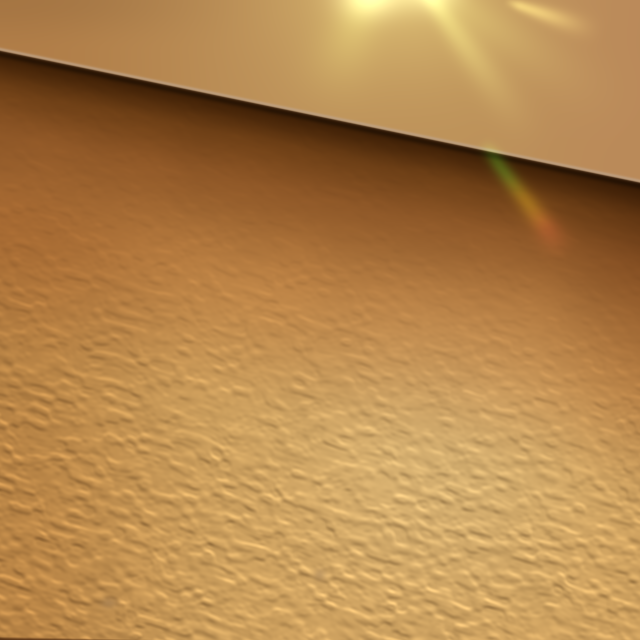
Reproduce this texture procedurally as a WebGL 2 fragment shader.

```glsl
#version 300 es
precision highp float;

uniform vec2 u_resolution;
out vec4 fragColor;

float hash(vec2 p) {
    vec3 q = fract(p.xyx * vec3(0.1031, 0.1030, 0.0973));
    q += dot(q, q.yzx + 33.33);
    return fract((q.x + q.y) * q.z);
}

float noise(vec2 p) {
    vec2 i = floor(p), f = fract(p);
    f = f * f * (3.0 - 2.0 * f);
    return mix(mix(hash(i), hash(i + vec2(1, 0)), f.x),
               mix(hash(i + vec2(0, 1)), hash(i + vec2(1, 1)), f.x), f.y);
}

// Plaster height: short lumps, wider than tall, sloping down to the right
float plasterHeight(vec2 p) {
    p += 0.008 * (vec2(noise(p * 22.0), noise(p * 22.0 + 40.0)) - 0.5);
    vec2 q = vec2(p.x - 0.3 * p.y, p.y + 0.32 * p.x);
    float lumps = noise(q * vec2(52.0, 92.0));
    float grain = noise(q * vec2(105.0, 165.0) + 17.0);
    return smoothstep(0.25, 0.9, lumps) + 0.4 * grain;
}

float blob(vec2 p, vec2 center, vec2 size) {
    vec2 d = (p - center) / size;
    return exp(-dot(d, d));
}

// Soft ray from a to b, widening along its length and fading at the end
float ray(vec2 p, vec2 a, vec2 b, float width) {
    vec2 axis = b - a;
    float len = length(axis);
    axis /= len;
    float along = dot(p - a, axis) / len;
    float across = dot(p - a, vec2(-axis.y, axis.x));
    float w = width * (0.5 + max(along, 0.0));
    return exp(-across * across / (w * w))
         * smoothstep(-0.1, 0.1, along) * (1.0 - smoothstep(0.2, 1.0, along));
}

vec3 wallColor(vec2 p, float depth) {
    // Shade deepens toward the ceiling edge
    vec3 color = mix(vec3(0.24, 0.12, 0.02), vec3(0.42, 0.24, 0.08), smoothstep(0.0, 0.065, depth));
    color = mix(color, vec3(0.56, 0.34, 0.15), smoothstep(0.04, 0.14, depth));
    color = mix(color, vec3(0.73, 0.50, 0.26), smoothstep(0.10, 0.30, depth));
    color = mix(color, vec3(0.80, 0.62, 0.36), smoothstep(0.24, 0.52, depth));

    // Side falloff and the bright pool at lower right
    color *= 1.0 - vec3(0.10, 0.17, 0.25) * (1.0 - smoothstep(0.0, 0.38, p.x)) * smoothstep(0.1, 0.3, depth);
    color *= 1.0 - vec3(0.10, 0.14, 0.18) * smoothstep(0.82, 1.05, p.x) * smoothstep(0.1, 0.65, p.y);
    color += vec3(0.04, 0.07, 0.08) * blob(p, vec2(0.69, 0.28), vec2(0.25, 0.24));

    // Relief lit from above
    float relief = plasterHeight(p) - plasterHeight(p + vec2(0.0015, 0.0045));
    float strength = 0.025 + 0.20 * smoothstep(0.12, 0.68, depth);
    color *= 1.0 + strength * relief * vec3(0.9, 1.0, 1.15);
    color *= 0.985 + 0.03 * noise(p * 13.0);

    // Two faint stains and a dark sliver along the base
    float stains = blob(p, vec2(0.50, 0.102), vec2(0.009)) + blob(p, vec2(0.17, 0.058), vec2(0.012, 0.008));
    color = mix(color, vec3(0.58, 0.46, 0.33), 0.4 * stains);
    float base = 1.0 - smoothstep(0.001, 0.006, p.y + 0.02 * p.x);
    return mix(color, vec3(0.30, 0.16, 0.06), 0.8 * base);
}

vec3 ceilingColor(vec2 p) {
    vec3 color = mix(vec3(0.69, 0.49, 0.28), vec3(0.74, 0.57, 0.35), smoothstep(0.0, 0.5, p.x));
    color = mix(color, vec3(0.73, 0.54, 0.35), smoothstep(0.7, 1.0, p.x));
    color *= 1.0 - 0.06 * smoothstep(0.92, 1.0, p.y) * (1.0 - smoothstep(0.1, 0.45, p.x));

    // Lamp glow, rays and the side glint
    color += vec3(0.10, 0.14, 0.08) * blob(p, vec2(0.63, 1.01), vec2(0.18, 0.13));
    color += vec3(0.25, 0.32, 0.27) * blob(p, vec2(0.58, 1.01), vec2(0.05, 0.035));
    color += vec3(0.20, 0.26, 0.22) * blob(p, vec2(0.67, 1.02), vec2(0.045, 0.035));
    color += vec3(0.09, 0.13, 0.07) * ray(p, vec2(0.66, 1.02), vec2(0.85, 0.76), 0.024);
    color += vec3(0.06, 0.09, 0.04) * ray(p, vec2(0.58, 1.03), vec2(0.49, 0.80), 0.045);
    color += vec3(0.04, 0.06, 0.03) * ray(p, vec2(0.67, 1.02), vec2(1.02, 0.80), 0.040);
    color += vec3(0.18, 0.21, 0.11) * ray(p, vec2(0.80, 0.995), vec2(0.95, 0.945), 0.014);
    return color;
}

void main() {
    vec2 p = gl_FragCoord.xy / u_resolution;
    float pixel = 1.0 / u_resolution.y;
    float depth = 0.921 - 0.206 * p.x - p.y;

    vec3 color = mix(ceilingColor(p), wallColor(p, max(depth, 0.0)),
                     smoothstep(-pixel, pixel, depth));

    // Pale trim on the ceiling edge, with a thin shadow under it
    float trim = exp(-pow((depth + 0.002) / 0.0028, 2.0));
    color = mix(color, vec3(0.76, 0.65, 0.54), 0.75 * trim);
    color *= 1.0 - 0.35 * exp(-pow((depth - 0.006) / 0.005, 2.0));

    // Lens flare streak: green, then yellow, then red
    vec2 start = vec2(0.755, 0.775), axis = normalize(vec2(0.125, -0.165));
    float along = dot(p - start, axis) / 0.207;
    float across = dot(p - start, vec2(-axis.y, axis.x));
    float streak = exp(-pow(across / (0.012 + 0.010 * along * along), 2.0))
                 * smoothstep(-0.05, 0.2, along) * (1.0 - smoothstep(0.7, 1.1, along));
    vec3 tint = mix(vec3(0.06, 0.22, 0.05), vec3(0.18, 0.17, 0.02), smoothstep(0.25, 0.55, along));
    tint = mix(tint, vec3(0.18, 0.06, 0.05), smoothstep(0.55, 0.85, along));
    color += tint * streak;

    fragColor = vec4(clamp(color, 0.0, 1.0), 1.0);
}
```
